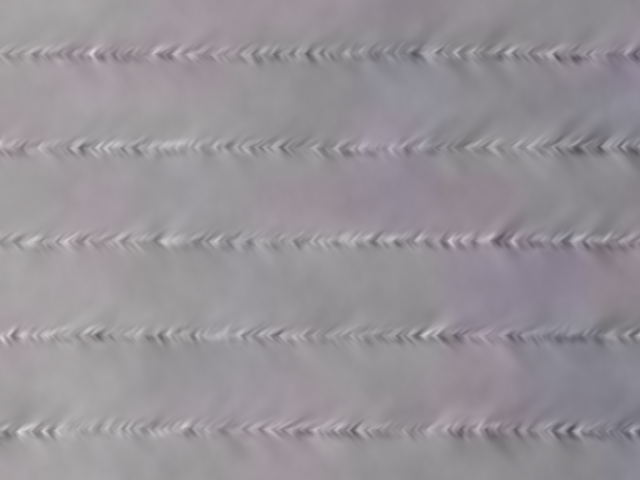
Give the GLSL for this texture, as a Shadertoy shader.

```glsl
// Soft grey quilted cloth with five ragged horizontal seams and slanted puckers.

const float SEAM_COUNT = 5.0;
const float FIRST_SEAM = 0.104;     // height of the lowest seam
const float SEAM_SPACING = 0.196;
const float SEAM_WANDER = 0.007;
const float STITCH_WIDTH = 0.017;   // half width of the rough stitched strip
const float PUCKER_WIDTH = 0.052;   // reach of the soft folds beside a seam
const float STITCH_LEAN = 0.85;
const float STITCH_GAIN = 0.22;
const float FOLD_GAIN = 0.085;
const float MOTTLE_GAIN = 0.075;
const vec3 LIGHT_CLOTH = vec3(0.645, 0.632, 0.638);
const vec3 DARK_CLOTH = vec3(0.535, 0.525, 0.542);
const vec3 PINK_CAST = vec3(0.016, -0.010, 0.008);
const vec3 BLUE_CAST = vec3(-0.012, -0.006, 0.022);

float hash(vec2 cell) {
    vec3 h = fract(vec3(cell.xyx) * 0.1031);
    h += dot(h, h.yzx + 33.33);
    return fract((h.x + h.y) * h.z);
}

float noise(vec2 p) {
    vec2 cell = floor(p);
    vec2 f = fract(p);
    f = f * f * f * (f * (f * 6.0 - 15.0) + 10.0);
    float low = mix(hash(cell), hash(cell + vec2(1.0, 0.0)), f.x);
    float high = mix(hash(cell + vec2(0.0, 1.0)), hash(cell + 1.0), f.x);
    return mix(low, high, f.y);
}

float fbm(vec2 p) {
    float sum = 0.0;
    float gain = 0.5;
    for (int i = 0; i < 4; i++) {
        sum += gain * (noise(p) - 0.5);
        p = mat2(1.6, 1.2, -1.2, 1.6) * p + 17.3;
        gain *= 0.55;
    }
    return sum;
}

// Side-lit slope of a noise height field
float relief(vec2 p) {
    vec2 toLight = vec2(-0.35, 0.25);
    return noise(p + toLight) - noise(p - toLight);
}

// Brightness change caused by one seam; d is the height above it
float seamShade(vec2 p, float d, float id) {
    float seed = id * 41.7 + 9.0;
    float side = abs(d);
    float right = smoothstep(0.4, 1.3, p.x);

    // Short raised threads, meeting in uneven chevrons
    float lean = STITCH_LEAN * mix(0.6, 1.3, noise(vec2(p.x * 5.0, seed)));
    vec2 thread = vec2(p.x - lean * side, d);
    float strip = exp(-pow(d / STITCH_WIDTH, 2.0));
    float wear = mix(0.55, 1.25, noise(vec2(p.x * 11.0 + 3.0, seed)));
    float stitches = relief(thread * vec2(62.0, 38.0) + seed)
                   + 0.6 * relief(thread * vec2(115.0, 70.0) + seed * 2.0);

    // Broad folds fading into the padded strips
    vec2 fold = vec2(p.x - 0.75 * side, d);
    float reach = exp(-pow(d / PUCKER_WIDTH, 2.0));
    float strength = mix(0.65, 1.3, right) * (id < 0.5 ? 1.25 : 1.0);
    float folds = relief(fold * vec2(27.0, 13.0) + seed * 3.0);

    // Lit upper lip and shaded groove
    float lip = exp(-pow((d - 0.007) / 0.010, 2.0));
    float groove = exp(-pow((d + 0.010) / 0.009, 2.0));
    float crease = 0.018 * lip - mix(0.012, 0.045, right) * groove;

    return STITCH_GAIN * strip * wear * stitches
         + FOLD_GAIN * reach * strength * folds
         + crease * wear;
}

void mainImage(out vec4 fragColor, in vec2 fragCoord) {
    vec2 p = fragCoord / iResolution.y;
    float across = fragCoord.x / iResolution.x;

    // Uneven light, dimming toward the right
    float dimming = across + 0.12 * (p.y - 0.5) * (1.0 - across);
    vec3 color = mix(LIGHT_CLOTH, DARK_CLOTH, smoothstep(-0.1, 1.1, dimming));

    // Blurred cloth mottling
    float shade = MOTTLE_GAIN * fbm(p * vec2(6.0, 8.0) + 4.0);
    shade += 0.045 * fbm(p * vec2(22.0, 15.0) + 31.0);

    // Stitched seams
    for (float id = 0.0; id < SEAM_COUNT; id++) {
        float wander = SEAM_WANDER * (noise(vec2(p.x * 4.0, id * 7.0)) - 0.5);
        float d = p.y - FIRST_SEAM - SEAM_SPACING * id - wander;
        shade += seamShade(p, d, id);
    }

    // Faint colour casts
    float pink = smoothstep(0.45, 0.9, noise(p * vec2(5.0, 7.0) + 52.0));
    float blue = smoothstep(0.45, 0.9, noise(p * vec2(6.0, 5.0) + 83.0));
    color += shade + PINK_CAST * pink + BLUE_CAST * blue * across;

    fragColor = vec4(clamp(color, 0.0, 1.0), 1.0);
}
```
